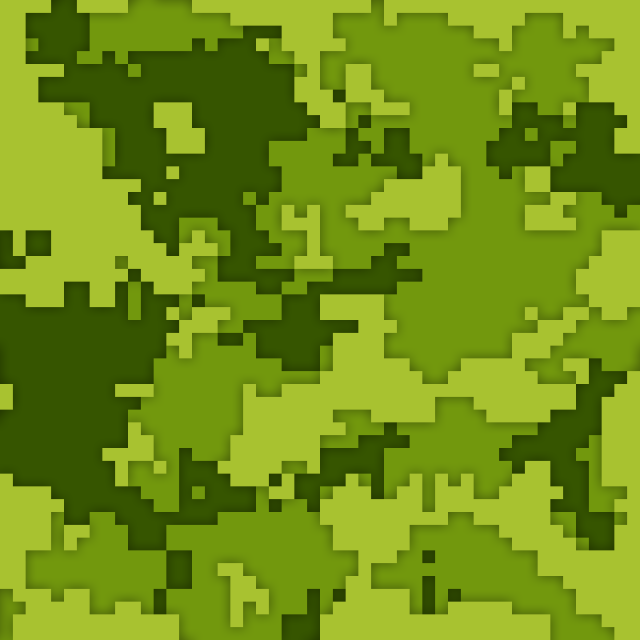
This pattern is drawn by a WebGL 1 fragment shader. Its source:

```glsl
precision highp float;

uniform vec2 u_resolution;

const float CELLS = 50.0;

float hash(vec2 p) {
  vec3 q = fract(vec3(p.xyx) * 0.1031);
  q += dot(q, q.yzx + 33.33);
  return fract((q.x + q.y) * q.z);
}

float valueNoise(vec2 p) {
  vec2 i = floor(p);
  vec2 f = fract(p);
  f = f * f * (3.0 - 2.0 * f);
  float bottom = mix(hash(i), hash(i + vec2(1.0, 0.0)), f.x);
  float top = mix(hash(i + vec2(0.0, 1.0)), hash(i + 1.0), f.x);
  return mix(bottom, top, f.y);
}

float patchField(vec2 p, float scale, float seed) {
  return 0.72 * valueNoise(p * scale + seed) + 0.28 * valueNoise(p * 0.45 + seed + 71.0);
}

// One-hot layer of a cell: x = light (top), y = middle, z = dark (bottom)
vec3 cellLayer(vec2 cell) {
  // Shift short runs of rows and columns to get straight, notched borders
  vec2 shift = vec2(hash(floor(cell * vec2(0.2, 0.6)) + 140.0),
                    hash(floor(cell * vec2(0.6, 0.2)) + 190.0)) - 0.5;
  vec2 p = cell + 2.6 * shift;

  vec2 fromCentre = abs(cell - 0.5 * (CELLS - 1.0));
  float border = smoothstep(20.0, 25.0, max(fromCentre.x, fromCentre.y));
  float lightField = patchField(p, 0.21, 213.0) + 0.18 * border;
  float darkField = patchField(p, 0.165, 357.0) - 0.4 * (lightField - 0.5);

  float light = step(0.58, lightField);
  float dark = (1.0 - light) * step(0.56, darkField);
  return vec3(light, 1.0 - light - dark, dark);
}

// Share of a unit cell seen at an offset through a soft window
float coverage(vec2 offset, float radius) {
  vec2 c = smoothstep(-radius, radius, offset + 0.5)
         - smoothstep(-radius, radius, offset - 0.5);
  return c.x * c.y;
}

void main() {
  vec2 p = gl_FragCoord.xy / u_resolution.y * CELLS;
  vec2 cell = floor(p);
  vec2 local = p - cell - 0.5;
  float halfPixel = 0.5 * CELLS / u_resolution.y;

  // Sharp layer masks and their blurred copies for the shadows
  vec3 mask = vec3(0.0);
  vec3 blurred = vec3(0.0);
  for (int y = -1; y <= 1; y++) {
    for (int x = -1; x <= 1; x++) {
      vec2 neighbour = vec2(float(x), float(y));
      vec3 layer = cellLayer(cell + neighbour);
      mask += layer * coverage(local - neighbour, halfPixel);
      blurred += layer * coverage(local - neighbour, 0.98);
    }
  }

  // Each layer is shaded by the layers above it
  vec3 lightGreen = vec3(0.66, 0.76, 0.19);
  vec3 midGreen = vec3(0.447, 0.595, 0.052) * (1.0 - 0.42 * blurred.x);
  vec3 darkGreen = vec3(0.212, 0.335, 0.0) * (1.0 - 0.42 * (blurred.x + blurred.y));

  vec3 color = lightGreen * mask.x + midGreen * mask.y + darkGreen * mask.z;
  gl_FragColor = vec4(color, 1.0);
}
```
